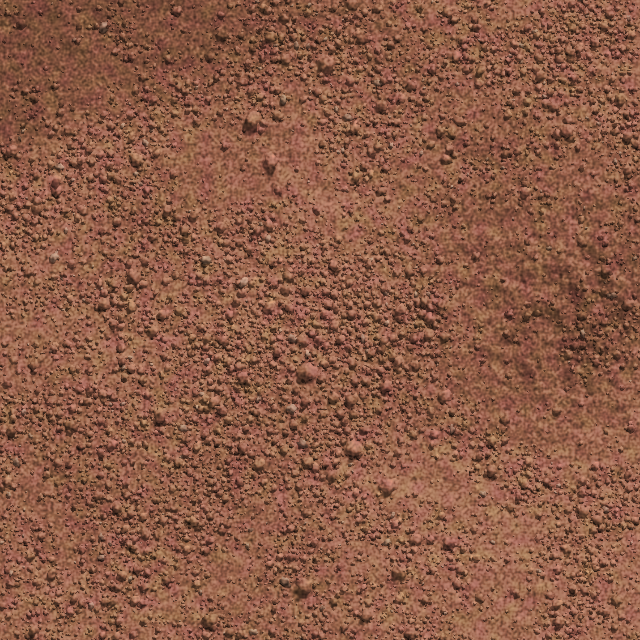
Reproduce this texture procedurally as a Shadertoy shader.

```glsl
// Dry red-brown earth strewn with crumbs, pebbles and a few larger stones.

const vec3 LIGHT = vec3(0.30, 0.74, 0.60);
const vec3 OCHRE_SOIL = vec3(0.620, 0.424, 0.288);
const vec3 RED_SOIL = vec3(0.620, 0.362, 0.302);
const vec3 PALE_STONE = vec3(0.68, 0.56, 0.47);
const vec3 DUSTY_HIGHLIGHT = vec3(-0.03, 0.04, 0.06);

vec3 hash3(vec2 p) {
    vec3 q = fract(p.xyx * vec3(0.1031, 0.1030, 0.0973));
    q += dot(q, q.yxz + 33.33);
    return fract((q.xxy + q.yzz) * q.zyx);
}

float cornerSlope(vec2 cell, vec2 offset) {
    return dot(hash3(cell + 71.0).xy * 2.0 - 1.0, offset);
}

float gradientNoise(vec2 p) {
    vec2 i = floor(p), f = fract(p);
    vec2 u = f * f * f * (f * (f * 6.0 - 15.0) + 10.0);
    vec2 e = vec2(1.0, 0.0);
    float low = mix(cornerSlope(i, f), cornerSlope(i + e, f - e), u.x);
    float high = mix(cornerSlope(i + e.yx, f - e.yx), cornerSlope(i + 1.0, f - 1.0), u.x);
    return mix(low, high, u.y);
}

float fbm(vec2 p) {
    float sum = 0.0, amplitude = 0.5;
    for (int i = 0; i < 4; i++) {
        sum += amplitude * gradientNoise(p);
        p = mat2(1.6, 1.2, -1.2, 1.6) * p + 17.3;
        amplitude *= 0.55;
    }
    return sum;
}

float blob(vec2 p, vec2 center, float radius) {
    vec2 d = (p - center) / radius;
    return exp(-dot(d, d));
}

// Signed height above the slanting ridge at the upper left
float aboveRidge(vec2 p) {
    return p.y - 0.70 - 0.36 * p.x + 0.12 * fbm(p * 5.0);
}

// Share of cells that hold a pebble
float pebbleDensity(vec2 p) {
    float ridge = aboveRidge(p) / 0.07;
    float d = 0.32 + 1.8 * fbm(p * 7.0 + 3.0);
    d += 0.45 * exp(-ridge * ridge) * smoothstep(0.75, 0.5, p.x);
    d += 0.55 * blob(p, vec2(0.57, 0.50), 0.17);
    d += 0.32 * blob(p, vec2(0.32, 0.36), 0.25);
    d += 0.30 * blob(p, vec2(0.86, 0.88), 0.13);
    d -= 0.60 * blob(p, vec2(0.78, 0.52), 0.17);
    d -= 0.50 * blob(p, vec2(0.38, 0.73), 0.12);
    d -= 0.40 * blob(p, vec2(0.12, 0.93), 0.19);
    return clamp(d, 0.06, 1.0);
}

vec3 soilTint(vec2 p) {
    float redness = 0.5 + 0.4 * fbm(p * 9.0 + 40.0) + 1.2 * gradientNoise(p * 42.0);
    return mix(OCHRE_SOIL, RED_SOIL, clamp(redness, 0.0, 1.0));
}

// One scattered layer of lumpy grains with cast shadows; size is in cells
vec3 addPebbles(vec3 color, vec2 p, vec3 tint, float cells, float amount, float size, float seed) {
    vec2 q = p * cells;
    for (int y = -1; y <= 1; y++)
    for (int x = -1; x <= 1; x++) {
        vec2 id = floor(q) + vec2(x, y);
        vec3 place = hash3(id + seed);
        vec3 kind = hash3(id + seed + 57.0);
        vec2 center = id + 0.15 + 0.7 * place.xy;
        if (place.z > amount * pebbleDensity(center / cells)) continue;

        // Stretch and dent the disc so that no two outlines agree
        float radius = size * mix(0.55, 1.0, kind.x);
        float turn = 6.2832 * kind.y;
        vec2 axis = vec2(cos(turn), sin(turn));
        vec2 d = (q - center) / radius;
        vec2 dent = d * 1.4 + id * 3.7 + seed;
        vec2 n = d + axis * dot(d, axis) * 0.5 * kind.z;
        n += 0.7 * vec2(gradientNoise(dent), gradientNoise(dent + 31.4));
        float r = length(n);

        float shadow = smoothstep(1.15, 0.7, length(n + LIGHT.xy * 0.6));
        color *= 1.0 - 0.55 * shadow;

        float lit = max(dot(vec3(n, sqrt(max(1.0 - r * r, 0.0))), LIGHT), 0.0);
        vec3 stone = mix(tint, PALE_STONE, 0.45 * step(0.96, kind.z));
        stone *= (0.48 + 0.92 * min(lit, 1.0)) * mix(0.88, 1.12, kind.y);
        float blur = max(0.10, 0.8 * cells / (radius * iResolution.y));
        color = mix(color, stone, 1.0 - smoothstep(1.0 - blur, 1.0 + 0.5 * blur, r));
    }
    return color;
}

void mainImage(out vec4 fragColor, in vec2 fragCoord) {
    vec2 p = fragCoord / iResolution.y;
    vec3 tint = soilTint(p);
    float hollow = blob(p, vec2(0.90, 0.52), 0.19);

    // Bumpy bare soil, roughest in the hollow at the right
    float bump = fbm(p * 22.0) - fbm(p * 22.0 + LIGHT.xy * 0.18);
    vec3 color = tint * (1.0 + (0.9 + 1.5 * hollow) * bump);

    // Grains from fine grit up to stones
    color = addPebbles(color, p, tint, 150.0, 1.0, 0.44, 11.0);
    color = addPebbles(color, p, tint, 90.0, 0.80, 0.46, 103.0);
    color = addPebbles(color, p, tint, 60.0, 0.70, 0.46, 211.0);
    color = addPebbles(color, p, tint, 41.0, 0.42, 0.42, 307.0);
    color = addPebbles(color, p, tint, 22.0, 0.11, 0.36, 401.0);
    color = addPebbles(color, p, tint, 9.0, 0.08, 0.27, 509.0);

    // Dusty grain over everything
    color *= 1.0 + 0.62 * gradientNoise(p * 215.0) + 0.38 * gradientNoise(p * 118.0);

    // Broad light and shade of the terrain
    float slope = smoothstep(0.0, 0.13, aboveRidge(p)) * smoothstep(0.65, 0.3, p.x);
    float shade = 1.0 - 0.22 * slope - 0.21 * hollow + 0.28 * fbm(p * 3.0 + 8.0);
    shade += 0.08 * blob(p, vec2(0.9, 0.12), 0.3);
    color *= shade;

    // Sunlit tops turn dusty and do not burn out
    color /= 1.0 + 0.7 * max(color.r - 0.66, 0.0);
    color += DUSTY_HIGHLIGHT * smoothstep(0.58, 0.76, color.r);
    fragColor = vec4(clamp(color, 0.0, 1.0), 1.0);
}
```
